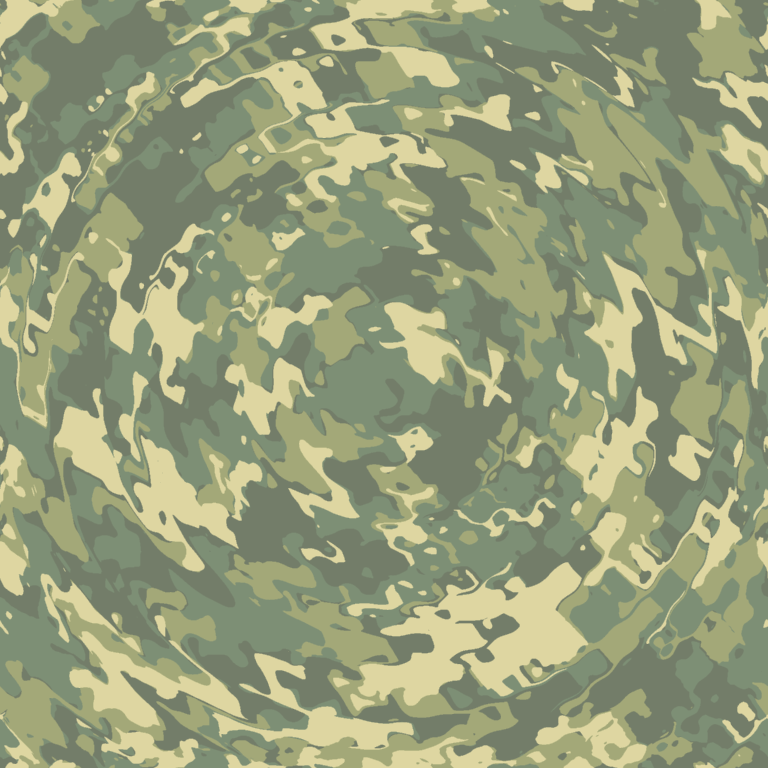
A three.js fragment shader for this pattern:

```glsl
varying vec2 vUv;

const vec3 GREY = vec3(0.45, 0.49, 0.41);
const vec3 TEAL = vec3(0.49, 0.56, 0.46);
const vec3 OLIVE = vec3(0.64, 0.66, 0.47);
const vec3 CREAM = vec3(0.87, 0.84, 0.63);

const float TAU = 6.28318;
const float RIPPLES = 15.0;     // whole repeats, so the ripple tiles
const float SEAM = 0.04;        // half width of the blend at the borders
const float CORE = 0.035;       // softens the turn near the centre
const float SAMPLE_SPAN = 0.0019;

vec3 hash3(vec2 cell) {
  vec3 h = fract(cell.xyx * vec3(0.1031, 0.1030, 0.0973));
  h += dot(h, h.yxz + 33.33);
  return fract((h.xxy + h.yzz) * h.zyx);
}

// Three value noises, centred on zero
vec3 noise3(vec2 p) {
  vec2 cell = floor(p);
  vec2 f = fract(p);
  f = f * f * (3.0 - 2.0 * f);
  vec3 low = mix(hash3(cell), hash3(cell + vec2(1.0, 0.0)), f.x);
  vec3 high = mix(hash3(cell + vec2(0.0, 1.0)), hash3(cell + 1.0), f.x);
  return mix(low, high, f.y) - 0.5;
}

vec3 patches(vec2 p, float scale) {
  return noise3(p * scale + 71.3) + 0.35 * noise3(p * scale * 2.1 + 137.7);
}

// Concentric rings, each slid by its own amount, with short transitions
float ringSlide(float radius, float rings) {
  float ring = floor(radius * rings);
  float f = smoothstep(0.72, 1.0, fract(radius * rings));
  float a = hash3(vec2(ring, 5.0)).x;
  float b = hash3(vec2(ring + 1.0, 5.0)).x;
  return mix(a, b, f) - 0.5;
}

// Slide around the centre and ripple along the radius
vec2 swirl(vec2 p, float slide, float ripple) {
  float radius = length(p);
  float k = TAU * RIPPLES;
  float along = slide * sin(k * (p.x + p.y));
  along += 0.13 * ringSlide(radius, 27.0) + 0.03 * ringSlide(radius + 0.3, 61.0);
  float turn = along / (radius + CORE);
  float c = cos(turn);
  float s = sin(turn);
  float stretch = 1.0 + ripple * sin(k * (p.x - p.y)) / (radius + CORE);
  return mat2(c, s, -s, c) * p * stretch;
}

float borderWeight(float x) {
  return 1.0 - smoothstep(0.5 - SEAM, 0.5 + SEAM, abs(x));
}

// Blend neighbouring swirls at the borders, keeping the contrast
vec3 tiledField(vec2 uv) {
  vec2 p = fract(uv) - 0.5;
  vec3 sum = vec3(0.0);
  float power = 0.0;
  for (int j = -1; j <= 1; j++) {
    for (int i = -1; i <= 1; i++) {
      vec2 local = p - vec2(float(i), float(j));
      float w = borderWeight(local.x) * borderWeight(local.y);
      if (w > 0.0) {
        sum += w * patches(swirl(local, 0.021, 0.010), 19.0);
        power += w * w;
      }
    }
  }
  return sum / sqrt(power);
}

vec3 camouflage(vec3 field) {
  vec3 colour = mix(GREY, TEAL, step(0.025, field.x));
  colour = mix(colour, OLIVE, step(0.12, field.y));
  return mix(colour, CREAM, step(0.215, field.z));
}

void main() {
  // Average a small grid of samples for smooth edges
  vec3 colour = vec3(0.0);
  for (int j = -1; j <= 1; j++) {
    for (int i = -1; i <= 1; i++) {
      vec2 offset = vec2(float(i), float(j)) * SAMPLE_SPAN / 3.0;
      colour += camouflage(tiledField(vUv + offset));
    }
  }
  gl_FragColor = vec4(colour / 9.0, 1.0);
}
```
